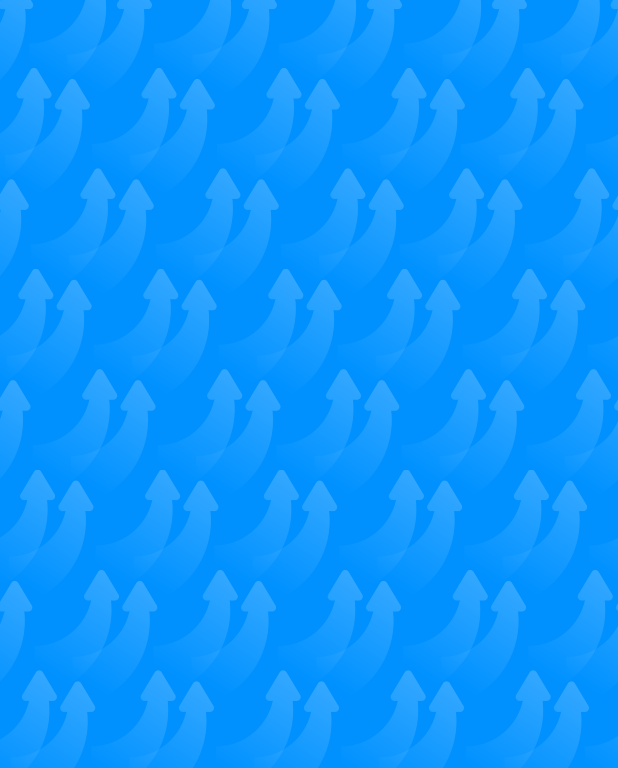
Give the GLSL for this pattern, as a Shadertoy shader.

```glsl
#define CANVAS_UNITS 768.0              // layout units per canvas height
#define FIRST_TIP    vec2(34.0, 68.0)   // from the upper left corner
#define ROW_STEP     100.4
#define COLUMN_STEP  125.0
#define STAGGER      63.0
#define ROW_DRIFT    0.9
#define SEAM_SHIFT   6.25               // every fourth column gap is narrower
#define PARTNER      vec2(38.3, 11.0)   // second arrow of each pair
#define TIP_ALPHA    0.2
#define TAIL_X       -67.0
#define FADE_AXIS    vec2(-62.0, 96.0)  // from the tip to full transparency
#define BACKGROUND   vec3(0.0, 0.57, 1.0)

// Apex at the origin, base at y = size.y, half width size.x
float triangleDistance(vec2 p, vec2 size) {
    p.x = abs(p.x);
    vec2 toSide = p - size * clamp(dot(p, size) / dot(size, size), 0.0, 1.0);
    vec2 toBase = p - vec2(clamp(p.x, 0.0, size.x), size.y);
    float nearest = sqrt(min(dot(toSide, toSide), dot(toBase, toBase)));
    float inside = min(p.y * size.x - p.x * size.y, size.y - p.y);
    return inside > 0.0 ? -nearest : nearest;
}

// Tip at the origin, y pointing down
float arrowDistance(vec2 p) {
    const float corner = 4.0;
    float head = triangleDistance(p - vec2(0.0, corner), vec2(13.5, 22.5)) - corner;

    // Tapered stem between two arcs
    float outerArc = length(p - vec2(-76.0, 40.0)) - 86.0;
    float innerArc = length(p - vec2(TAIL_X, 18.0)) - 58.0;
    float ends = max(TAIL_X - p.x, 26.0 - p.y);
    float stem = max(max(outerArc, -innerArc), ends);
    return min(head, stem);
}

float arrowAlpha(vec2 p, float pixel) {
    float coverage = 1.0 - smoothstep(-0.6 * pixel, 0.6 * pixel, arrowDistance(p));
    float fade = clamp(dot(p, FADE_AXIS) / dot(FADE_AXIS, FADE_AXIS), 0.0, 1.0);
    return TIP_ALPHA * coverage * (1.0 - fade);
}

// Tip of the left arrow in a pair
vec2 pairTip(float row, float column) {
    float seam = floor((column + ceil(row * 0.5)) / 4.0);
    float x = column * COLUMN_STEP - seam * SEAM_SHIFT
            + mod(row, 2.0) * STAGGER + row * ROW_DRIFT;
    return FIRST_TIP + vec2(x, row * ROW_STEP);
}

void mainImage(out vec4 fragColor, in vec2 fragCoord) {
    float pixel = CANVAS_UNITS / iResolution.y;
    vec2 p = vec2(fragCoord.x, iResolution.y - fragCoord.y) * pixel;
    vec3 color = BACKGROUND;

    // Blend every pair that can reach this point
    float nearRow = floor((p.y - FIRST_TIP.y) / ROW_STEP);
    for (float r = -1.0; r <= 0.0; r++) {
        float row = nearRow + r;
        float meanStep = COLUMN_STEP - SEAM_SHIFT * 0.25;
        float nearColumn = floor((p.x - pairTip(row, 0.0).x) / meanStep);
        for (float c = -1.0; c <= 2.0; c++) {
            vec2 local = p - pairTip(row, nearColumn + c);
            color = mix(color, vec3(1.0), arrowAlpha(local, pixel));
            color = mix(color, vec3(1.0), arrowAlpha(local - PARTNER, pixel));
        }
    }
    fragColor = vec4(color, 1.0);
}
```
